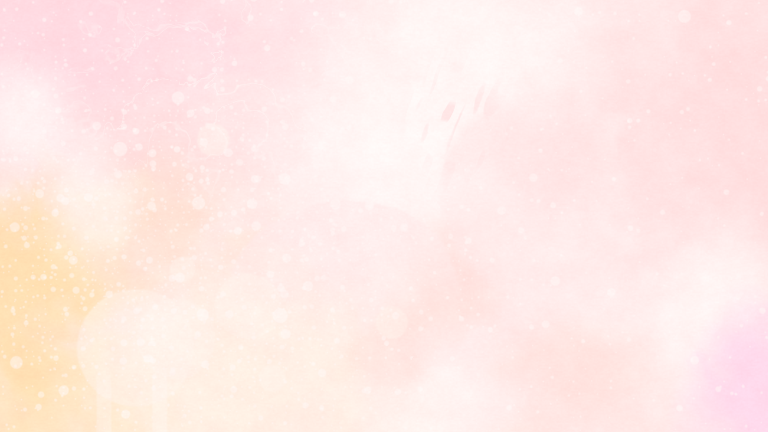
This background is drawn by a WebGL 2 fragment shader. Its source:

```glsl
#version 300 es
precision highp float;
// Pale watercolour paper: soft pink, peach and cream washes with ragged edges.
// Elliptical washes are bent by fractal noise, then overlaid with discs,
// drips, hashed splatter, thin ridged-noise veins and a fine paper grain.

uniform vec2 u_resolution;
out vec4 outColor;

const vec3 PAPER  = vec3(1.0, 0.925, 0.922);
const vec3 WHITE  = vec3(1.0, 0.972, 0.965);
const vec3 ROSE   = vec3(1.0, 0.855, 0.885);
const vec3 BLUSH  = vec3(1.0, 0.870, 0.872);
const vec3 SALMON = vec3(1.0, 0.868, 0.845);
const vec3 PEACH  = vec3(1.0, 0.895, 0.835);
const vec3 CREAM  = vec3(1.0, 0.940, 0.890);
const vec3 AMBER  = vec3(1.0, 0.875, 0.690);
const vec3 ORCHID = vec3(1.0, 0.850, 0.925);
const float WARP = 0.09;        // bending of the wash outlines
const float RAGGED = 0.75;      // noise added to the wash falloff
const float GRAIN = 0.012;
const float MOTTLE = 0.035;

// Pale discs: centre and radius
const vec3 DISCS[7] = vec3[7](
  vec3(0.575, 0.290, 0.074), vec3(0.315, 0.195, 0.135),
  vec3(0.410, 0.215, 0.090), vec3(0.495, 0.675, 0.036),
  vec3(0.907, 0.255, 0.036), vec3(0.425, 0.375, 0.029),
  vec3(0.630, 0.125, 0.029));

float hash(vec2 p) {
  vec3 q = fract(vec3(p.xyx) * 0.1031);
  q += dot(q, q.yzx + 33.33);
  return fract((q.x + q.y) * q.z);
}

float noise(vec2 p) {
  vec2 i = floor(p), f = fract(p);
  f = f * f * (3.0 - 2.0 * f);
  return mix(mix(hash(i), hash(i + vec2(1, 0)), f.x),
             mix(hash(i + vec2(0, 1)), hash(i + vec2(1, 1)), f.x), f.y);
}

float fbm(vec2 p) {
  float sum = 0.0, amp = 0.5;
  for (int i = 0; i < 5; i++) {
    sum += amp * noise(p);
    p = mat2(1.6, 1.2, -1.2, 1.6) * p + 7.3;
    amp *= 0.5;
  }
  return sum;
}

// Soft coverage of an ellipse
float blob(vec2 p, vec2 centre, vec2 radii) {
  vec2 d = (p - centre) / radii;
  return exp(-dot(d, d));
}

// Lay a ragged elliptical wash over the colour
void wash(inout vec3 col, vec2 p, float rough, vec2 centre, vec2 radii, vec3 tint, float strength) {
  float d = length((p - centre) / radii) + rough * RAGGED;
  col = mix(col, tint, strength * (1.0 - smoothstep(0.25, 1.35, d)));
}

// Round specks scattered on a grid, one per cell
float splatter(vec2 p, float cells, float density, float pixel) {
  vec2 g = p * cells, id = floor(g);
  float pick = hash(id + cells);
  vec2 centre = 0.3 + 0.4 * vec2(hash(id + 17.0), hash(id + 53.0));
  float radius = mix(0.07, 0.27, pow(hash(id + 91.0), 2.0));
  float edge = pixel * cells;
  return step(pick, density) * (1.0 - smoothstep(radius - edge, radius + edge, length(fract(g) - centre)));
}

void main() {
  vec2 p = gl_FragCoord.xy / u_resolution.y;
  p.x *= 1.777778 * u_resolution.y / u_resolution.x;
  float pixel = 1.0 / u_resolution.y;
  vec2 bend = vec2(fbm(p * 4.0 + 3.0), fbm(p * 4.0 + 29.0)) - 0.48;
  vec2 q = p + WARP * bend;
  float rough = fbm(p * 9.0 + bend * 3.0) - 0.48;
  vec3 col = PAPER;

  // Large colour fields
  wash(col, q, rough, vec2(0.10, 0.95), vec2(0.62, 0.36), ROSE, 0.95);
  wash(col, q, rough, vec2(1.78, 0.72), vec2(0.38, 0.50), BLUSH, 0.9);
  wash(col, q, rough, vec2(0.45, 0.05), vec2(0.65, 0.38), CREAM, 0.95);
  wash(col, q, rough, vec2(0.34, 0.62), vec2(0.25, 0.18), BLUSH, 0.9);
  wash(col, q, rough, vec2(0.32, 0.46), vec2(0.29, 0.20), PEACH, 0.85);
  wash(col, q, rough, vec2(0.02, 0.33), vec2(0.26, 0.30), AMBER, 0.95);
  wash(col, q, rough, vec2(0.06, 0.06), vec2(0.32, 0.22), AMBER, 0.6);
  // Pale clearings
  wash(col, q, rough, vec2(0.94, 0.66), vec2(0.27, 0.30), WHITE, 0.95);
  wash(col, q, rough, vec2(1.10, 0.88), vec2(0.24, 0.20), WHITE, 0.85);
  wash(col, q, rough, vec2(0.07, 0.75), vec2(0.12, 0.13), WHITE, 0.75);
  wash(col, q, rough, vec2(0.20, 0.55), vec2(0.10, 0.17), WHITE, 0.65);
  wash(col, q, rough, vec2(1.68, 0.31), vec2(0.16, 0.21), WHITE, 0.8);
  wash(col, q, rough, vec2(1.47, 0.20), vec2(0.20, 0.16), WHITE, 0.45);
  wash(col, q, rough, vec2(1.04, 0.08), vec2(0.20, 0.15), WHITE, 0.6);
  // Warm stains
  wash(col, q, rough, vec2(1.34, 0.13), vec2(0.20, 0.17), SALMON, 0.65);
  wash(col, q, rough, vec2(1.06, 0.37), vec2(0.13, 0.14), SALMON, 0.55);
  wash(col, q, rough, vec2(0.92, 0.19), vec2(0.11, 0.11), SALMON, 0.5);
  wash(col, q, rough, vec2(1.28, 0.64), vec2(0.20, 0.14), BLUSH, 0.5);
  wash(col, q, rough, vec2(1.79, 0.07), vec2(0.20, 0.25), ORCHID, 0.95);

  // Two crisp tide lines closing the central clearing from below and right
  vec2 t = p + 0.025 * bend;
  float arc = length((t - vec2(0.80, 0.32)) / vec2(1.2, 1.0)) - 0.218;
  float bay = length(t - vec2(1.25, 0.55)) - 0.225;
  col = mix(col, PAPER, 0.75 * (1.0 - smoothstep(-0.004, 0.006, arc)) * smoothstep(0.25, 0.50, p.y));
  col = mix(col, PAPER, 0.60 * (1.0 - smoothstep(-0.01, 0.02, bay)) * smoothstep(1.35, 1.10, p.x));

  // Discs and the drips below the largest one
  for (int i = 0; i < 7; i++) {
    float d = length(p + 0.012 * bend - DISCS[i].xy) - DISCS[i].z;
    col = mix(col, mix(CREAM, WHITE, 0.5), 0.45 * (1.0 - smoothstep(-pixel, 2.0 * pixel, d)));
  }
  float drip = abs(abs(p.x - 0.305) - 0.066 + 0.01 * bend.x) - 0.014;
  col = mix(col, WHITE, 0.3 * (1.0 - smoothstep(0.0, 0.006, drip)) * smoothstep(0.17, 0.10, p.y));

  // Splatter, densest toward the left
  float spread = 0.05 + 0.40 * blob(p, vec2(0.35, 0.42), vec2(0.55, 0.42));
  for (int i = 0; i < 4; i++) {
    float cells = 16.0 * pow(1.65, float(i));
    col = mix(col, WHITE, 0.5 * splatter(p + 0.006 * bend, cells, spread, pixel));
  }

  // Veins: light at the upper left, rosy strokes by the clearing
  float ridge = abs(fbm(p * 7.0 + bend * 4.0) - 0.48);
  float vein = 1.0 - smoothstep(0.0, 0.025, ridge);
  col = mix(col, WHITE, 0.45 * vein * blob(p, vec2(0.50, 0.82), vec2(0.40, 0.26)));
  float stroke = smoothstep(0.60, 0.78, noise(mat2(0.93, 0.36, -0.36, 0.93) * (p + 0.05 * bend) * vec2(75, 16)));
  col = mix(col, BLUSH, 0.7 * stroke * blob(p, vec2(1.06, 0.72), vec2(0.09, 0.10)));

  // Mottling and paper grain
  col.gb += MOTTLE * (fbm(p * 22.0) - 0.48);
  col.gb += GRAIN * (noise(p * vec2(120, 260)) + noise(p * 300.0) - 1.0);
  outColor = vec4(clamp(col, 0.0, 1.0), 1.0);
}
```
